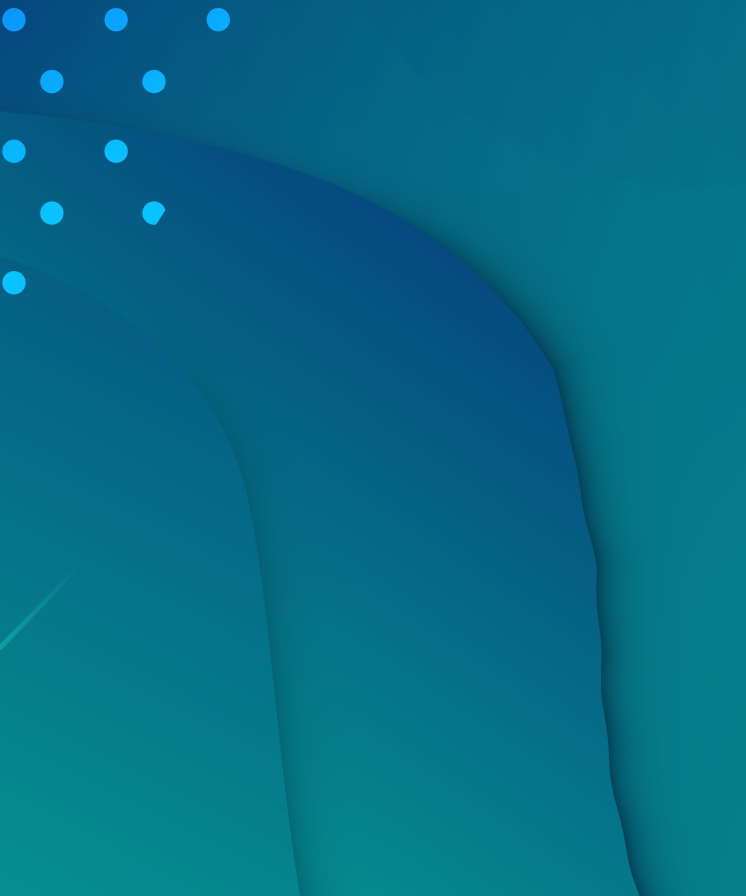
Reproduce this background procedurally as a Shadertoy shader.

```glsl
// Layered teal and blue paper waves with soft shadows, corner dots and a light streak.

// Blue to teal ramp, driven by its green level
vec3 ramp(float green) {
    return vec3(0.02, green, 0.42 + 0.26 * green);
}

vec2 cubic(vec2 a, vec2 b, vec2 c, vec2 d, float t) {
    float s = 1.0 - t;
    return s * s * s * a + 3.0 * s * s * t * b + 3.0 * s * t * t * c + t * t * t * d;
}

float segmentDistance(vec2 p, vec2 a, vec2 b) {
    vec2 ab = b - a;
    return length(p - a - ab * clamp(dot(p - a, ab) / dot(ab, ab), 0.0, 1.0));
}

// Joins a falling curve to an edge: x keeps the distance, y is -1 on its left side
void addCurve(inout vec2 edge, vec2 p, vec2 a, vec2 b, vec2 c, vec2 d) {
    const int STEPS = 20;
    vec2 from = a;
    for (int i = 1; i <= STEPS; i++) {
        vec2 to = cubic(a, b, c, d, float(i) / float(STEPS));
        edge.x = min(edge.x, segmentDistance(p, from, to));
        if (p.y <= from.y && p.y > to.y) {
            float edgeX = mix(from.x, to.x, (from.y - p.y) / (from.y - to.y));
            edge.y = p.x < edgeX ? -1.0 : 1.0;
        }
        from = to;
    }
}

float outerWave(vec2 p) {
    // Slightly uneven cut along the lower side
    p.x += 0.0014 * sin(62.0 * p.y) * (1.0 - smoothstep(0.4, 0.55, p.y));
    vec2 edge = vec2(9.0, 1.0);
    addCurve(edge, p, vec2(0.0, 0.876), vec2(0.299, 0.846), vec2(0.51, 0.775), vec2(0.618, 0.587));
    addCurve(edge, p, vec2(0.618, 0.587), vec2(0.635, 0.525), vec2(0.651, 0.434), vec2(0.665, 0.368));
    addCurve(edge, p, vec2(0.665, 0.368), vec2(0.673, 0.251), vec2(0.668, 0.141), vec2(0.714, 0.0));
    return edge.x * edge.y;
}

float innerWave(vec2 p) {
    vec2 edge = vec2(9.0, 1.0);
    addCurve(edge, p, vec2(0.0, 0.714), vec2(0.117, 0.678), vec2(0.234, 0.596), vec2(0.273, 0.46));
    addCurve(edge, p, vec2(0.273, 0.46), vec2(0.302, 0.336), vec2(0.307, 0.167), vec2(0.335, 0.0));
    return edge.x * edge.y;
}

// Staggered rows of dots that thin out downward
float dotField(vec2 p) {
    float nearest = 9.0;
    for (int row = 0; row < 5; row++) {
        float odd = float(row % 2);
        int count = 3 - (row + 2) / 3;
        for (int column = 0; column < count; column++) {
            vec2 center = vec2(0.0156 + 0.114 * float(column) + 0.0423 * odd,
                               0.978 - 0.0734 * float(row) + 0.0044 * odd);
            vec2 q = p - center;
            float disc = length(q) - 0.013;
            // The last full row ends in a clipped dot
            if (row == 3 && column == 1) disc = max(disc, dot(q, vec2(0.84, -0.54)) - 0.0089);
            nearest = min(nearest, disc);
        }
    }
    return nearest;
}

float softShadow(float distance, float width) {
    return exp(-max(distance, 0.0) / width);
}

void mainImage(out vec4 fragColor, in vec2 fragCoord) {
    vec2 p = fragCoord / iResolution.y;
    float blur = 0.7 / iResolution.y;

    // Backdrop with faint slanted bands and two large arcs
    float green = 0.275 + 0.25 * (1.0 - exp(-1.32 * p.x - 1.2 * (1.0 - p.y)));
    green += 0.002 * sin(130.0 * (p.x - 0.2 * p.y)) * smoothstep(0.4, 0.8, p.y);
    green -= 0.009 * (1.0 - smoothstep(-blur, blur, length(p - vec2(0.781, 1.247)) - 0.456));
    green -= 0.005 * (1.0 - smoothstep(-blur, blur, length(p - vec2(0.97, 1.137)) - 0.345));
    vec3 color = ramp(green);

    // Outer wave and its shadow, deeper down the right side
    float outer = outerWave(p);
    float side = smoothstep(0.3, 0.66, p.x);
    float shade = mix(0.2, 0.78, side) * softShadow(outer, mix(0.012, 0.021, side));
    color = mix(color, vec3(0.01, 0.2, 0.29), shade);
    float outerGreen = 0.3 + 0.22 * (0.56 - p.x) + 0.32 * (0.648 - p.y);
    vec3 outerColor = ramp(clamp(outerGreen, 0.29, 0.54));

    // Inner wave and its shadow
    float inner = innerWave(p);
    float innerShade = 0.6 * smoothstep(0.1, 0.29, p.x) * softShadow(inner, 0.022);
    outerColor = mix(outerColor, vec3(0.01, 0.33, 0.4), innerShade);
    vec3 innerColor = ramp(0.565 - 0.27 * p.y - 0.138 * p.x);
    color = mix(color, outerColor, 1.0 - smoothstep(-blur, blur, outer));
    color = mix(color, innerColor, 1.0 - smoothstep(-blur, blur, inner));

    // Tapered light streak
    vec2 streakStart = vec2(0.0, 0.277), streakEnd = vec2(0.0885, 0.3685);
    vec2 along = streakEnd - streakStart;
    float t = clamp(dot(p - streakStart, along) / dot(along, along), 0.0, 1.0);
    float streak = segmentDistance(p, streakStart, streakEnd) - mix(0.0029, 0.002, t);
    color = mix(color, vec3(0.05, 0.66, 0.65), 0.8 * (1.0 - t) * (1.0 - smoothstep(-blur, blur, streak)));

    // Bright dots, bluer toward the top left
    vec3 dotColor = vec3(0.04, min(0.58 + 0.75 * (1.0 - p.y) + 0.3 * p.x, 0.76), 1.0);
    color = mix(color, dotColor, 1.0 - smoothstep(-blur, blur, dotField(p)));

    fragColor = vec4(color, 1.0);
}
```
